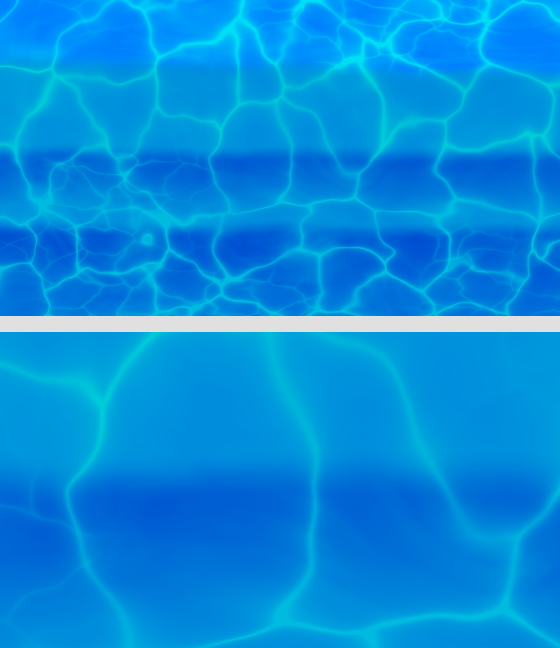
Top, the full canvas; bottom, a detail of the centre.
This texture is drawn by a Shadertoy shader. Its source:

```glsl
// Sunlight caustics rippling over the wide submerged steps of a blue pool.

const vec3 SHELF_BASE   = vec3(0.0, 0.50, 0.99);
const vec3 SHELF_LIGHT  = vec3(0.0, 0.87, 0.96);
const vec3 RISER_BASE   = vec3(0.0, 0.545, 0.865);
const vec3 RISER_LIGHT  = vec3(0.0, 0.80, 0.85);
const vec3 STEP_DARK    = vec3(0.0, 0.34, 0.82);
const vec3 STEP_PALE    = vec3(0.0, 0.54, 0.86);
const vec3 FLOOR_DARK   = vec3(0.0, 0.31, 0.82);
const vec3 FLOOR_PALE   = vec3(0.0, 0.42, 0.85);
const vec3 DEEP_LIGHT   = vec3(0.0, 0.73, 0.88);
const vec3 STEP_DEPTHS  = vec3(0.215, 0.485, 0.725); // measured from the top
const float EDGE_SOFT   = 0.028;
const vec2 CELL_DENSITY = vec2(4.3, 5.3);
const float LINE_THIN   = 0.035;
const float LINE_WIDE   = 0.12;

vec2 hash2(vec2 p) {
    vec3 q = fract(p.xyx * vec3(0.1031, 0.1030, 0.0973));
    q += dot(q, q.yzx + 33.33);
    return fract((q.xx + q.yz) * q.zy);
}

float noise(vec2 p) {
    vec2 i = floor(p), f = fract(p);
    f = f * f * (3.0 - 2.0 * f);
    float low = mix(hash2(i).x, hash2(i + vec2(1, 0)).x, f.x);
    float high = mix(hash2(i + vec2(0, 1)).x, hash2(i + vec2(1, 1)).x, f.x);
    return mix(low, high, f.y);
}

float fbm(vec2 p) {
    float sum = 0.0, amp = 0.5;
    for (int i = 0; i < 4; i++) {
        sum += amp * noise(p);
        p = mat2(1.6, 1.2, -1.2, 1.6) * p + 7.3;
        amp *= 0.5;
    }
    return sum / 0.9375;
}

vec2 noisePair(vec2 p) {
    return vec2(noise(p), noise(p + 41.7)) - 0.5;
}

// Distances to the three nearest scattered points, in order.
vec3 nearestThree(vec2 p) {
    vec2 cell = floor(p), f = fract(p);
    vec3 near = vec3(9.0);
    for (int y = -1; y <= 1; y++)
    for (int x = -1; x <= 1; x++) {
        vec2 offset = vec2(x, y);
        float d = length(offset + 0.08 + 0.84 * hash2(cell + offset + 50.0) - f);
        if (d < near.x) near = vec3(d, near.xy);
        else if (d < near.y) near = vec3(near.x, d, near.y);
        else near.z = min(near.z, d);
    }
    return near;
}

// Curved bright filaments with a soft halo and glowing junctions.
float caustic(vec2 p) {
    p += 0.65 * noisePair(p * 1.3) + 0.14 * noisePair(p * 4.5);
    vec3 near = nearestThree(p);
    float gap = near.y - near.x;
    float patchy = noise(p * 1.1 + 19.0);
    float width = mix(LINE_THIN, LINE_WIDE, patchy * patchy);
    float core = width * width / (width * width + gap * gap);
    float halo = exp(-4.5 * gap);
    float node = exp(-7.0 * (near.z - near.x));
    return core * mix(0.28, 0.70, noise(p * 1.7 + 5.0)) + 0.24 * halo + 0.35 * node;
}

void mainImage(out vec4 fragColor, in vec2 fragCoord) {
    vec2 uv = fragCoord / iResolution.y;
    float depth = 1.0 - uv.y;

    // Soft, wavering boundaries between the steps
    float waver = 0.035 * (noise(vec2(uv.x * 3.2, 2.0)) - 0.5)
                + 0.018 * (fbm(uv * 9.0) - 0.5);
    float tilt = 0.022 * (uv.x - 0.9);
    vec3 edges = STEP_DEPTHS + vec3(tilt, 0.0, 0.0);
    vec3 below = smoothstep(edges - EDGE_SOFT, edges + EDGE_SOFT, vec3(depth + waver));
    float riser = below.x * (1.0 - below.y);

    // Flat water colours, each lower step fading paler downwards
    vec3 stepColor = mix(STEP_DARK, STEP_PALE, smoothstep(0.49, 0.70, depth + waver));
    vec3 floorColor = mix(FLOOR_DARK, FLOOR_PALE, smoothstep(0.75, 1.0, depth));
    vec3 base = mix(SHELF_BASE, RISER_BASE, below.x);
    base = mix(base, stepColor, below.y);
    base = mix(base, floorColor, below.z);
    vec3 light = mix(mix(SHELF_LIGHT, RISER_LIGHT, below.x), DEEP_LIGHT, below.y);

    // Cells are taller on the riser and crowded with fine lines elsewhere
    vec2 p = vec2(uv.x, depth) * CELL_DENSITY;
    p.y -= 1.7 * clamp(depth - 0.22, 0.0, 0.26);
    float fineShare = mix(0.48, 0.10, riser) * smoothstep(0.25, 0.7, noise(p * 0.8 + 3.0));
    float glow = caustic(p) + fineShare * caustic(p * vec2(1.7, 2.1) + 23.0);

    // Drifting haze, strongest over the shallow shelf, and faint wisps
    float haze = smoothstep(0.42, 0.75, fbm(p * vec2(0.7, 1.1) + 11.0));
    glow += haze * mix(0.30, 0.13, below.x);
    vec2 bend = 2.0 * noisePair(p * 0.9 + 8.0);
    float wisps = fbm((p + bend) * vec2(2.2, 5.5)) - 0.5;
    glow += wisps * mix(0.22, 0.12, riser);

    vec3 color = mix(base, light, clamp(glow, 0.0, 1.0));
    fragColor = vec4(color, 1.0);
}
```
